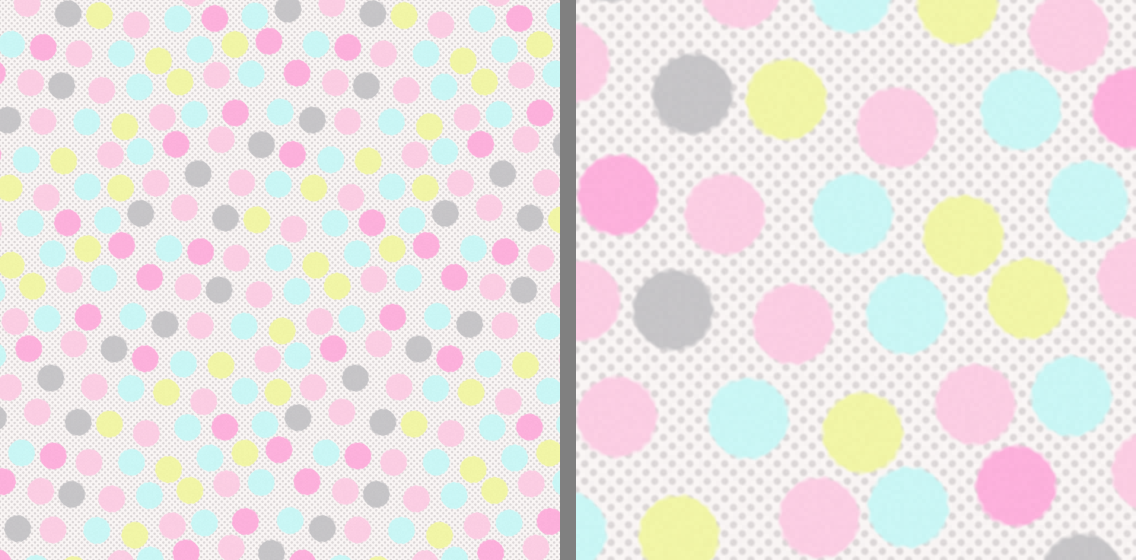
Left, the full canvas; right, a detail of the centre.
A three.js fragment shader for this pattern:

```glsl
// Pastel spot fabric: scattered coloured spots over a fine grey pin-dot ground.
varying vec2 vUv;

const float TAU = 6.2831853;

// Spot layout: skewed rows whose colours and offsets recur every SPOTS spots
const vec2 SPACING = vec2(0.0680, 0.0608);
const float ROW_SKEW = 0.478;
const float SPOTS = 48.0;
const float COLUMN_STEP = 18.0;
const float ROW_STEP = 29.0;
const vec2 JITTER = vec2(0.11, 0.13);
const vec2 BEND = vec2(0.07, 0.24);
const vec2 BEND_WAVES = vec2(10.0, 5.0);
const float INK_SHUFFLE = 12.0;
const float SPOT_RADIUS = 0.0238;
const float SPOT_SOFT = 0.0019;
const float EDGE_RIPPLE = 0.0007;

// Ground
const float PINS_ACROSS = 96.0;
const float PIN_RADIUS = 0.0021;
const float PIN_SOFT = 0.0012;
const float GRAIN_CELLS = 384.0;
const float GRAIN = 0.012;

const vec3 CLOTH = vec3(0.976, 0.960, 0.957);
const vec3 PIN = vec3(0.862, 0.843, 0.845);
const vec3 PALE_PINK = vec3(0.985, 0.805, 0.890);
const vec3 AQUA = vec3(0.790, 0.965, 0.960);
const vec3 GREY = vec3(0.775, 0.770, 0.780);
const vec3 LIME = vec3(0.945, 0.960, 0.650);
const vec3 HOT_PINK = vec3(0.990, 0.690, 0.860);

float hash(vec2 p) {
  return fract(sin(dot(p, vec2(127.1, 311.7))) * 43758.5453);
}

// Coverage of a soft-edged disc at distance d from its centre
float disc(float d, float radius, float soft) {
  return 1.0 - smoothstep(radius - soft, radius + soft, d);
}

// Number of a spot within the repeat; neighbours land far apart
float spotId(float column, float row) {
  return floor(mod(COLUMN_STEP * column + ROW_STEP * row + 0.5, SPOTS));
}

// Rows bend in long waves, and each spot strays a little
vec2 spotOffset(float id) {
  vec2 stray = vec2(hash(vec2(id, 1.0)), hash(vec2(id, 2.0))) * 2.0 - 1.0;
  return BEND * sin(TAU * BEND_WAVES * id / SPOTS) + JITTER * stray;
}

// Each ink owns a share of the shuffled spot numbers
vec3 spotInk(float id) {
  float n = mod(id + 0.5 + INK_SHUFFLE * (hash(vec2(id, 3.0)) - 0.5), SPOTS);
  if (n < 13.0) return PALE_PINK;
  if (n < 24.0) return AQUA;
  if (n < 34.0) return GREY;
  if (n < 42.0) return LIME;
  return HOT_PINK;
}

// Staggered pin dots
vec3 ground(vec2 p) {
  vec2 cell = p * PINS_ACROSS;
  vec2 a = fract(cell) - 0.5;
  vec2 b = fract(cell + 0.5) - 0.5;
  float d = min(length(a), length(b)) / PINS_ACROSS;
  return mix(CLOTH, PIN, disc(d, PIN_RADIUS, PIN_SOFT));
}

// Nearby spots laid over the ground
vec3 addSpots(vec3 color, vec2 p) {
  vec2 wave = sin(p * PINS_ACROSS * TAU);
  float ripple = EDGE_RIPPLE * wave.x * wave.y;
  vec2 g = p / SPACING;
  for (int j = -1; j <= 1; j++) {
    float row = floor(g.y + 0.5) + float(j);
    float shift = ROW_SKEW * row;
    for (int i = -1; i <= 1; i++) {
      float column = floor(g.x - shift + 0.5) + float(i);
      float id = spotId(column, row);
      vec2 center = vec2(column + shift, row) + spotOffset(id);
      float d = length((g - center) * SPACING) + ripple;
      color = mix(color, spotInk(id), disc(d, SPOT_RADIUS, SPOT_SOFT));
    }
  }
  return color;
}

void main() {
  vec3 color = addSpots(ground(vUv), vUv);
  // Woven grain
  color += GRAIN * (hash(floor(vUv * GRAIN_CELLS)) - 0.5);
  gl_FragColor = vec4(color, 1.0);
}
```
